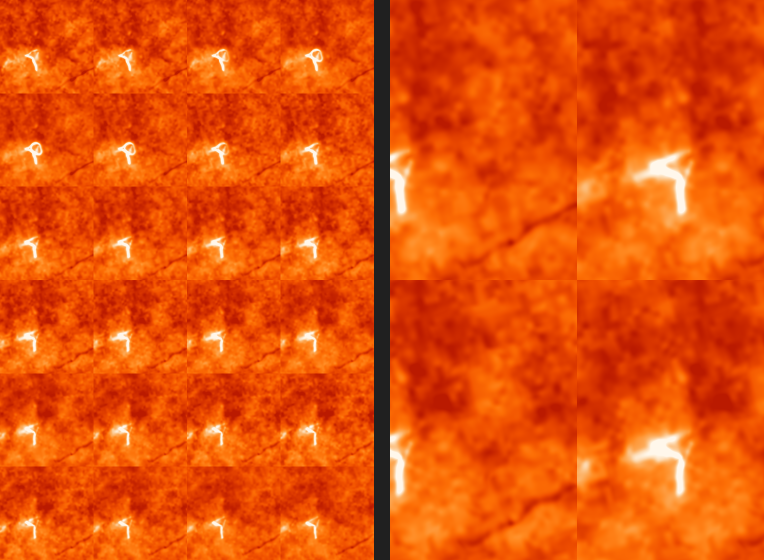
Left, the full canvas; right, a detail of the centre.
This pattern is drawn by a Shadertoy shader. Its source:

```glsl
// Grid of solar surface frames: mottled orange plasma with a slowly fading flare.
#define GRID vec2(4.0, 6.0)
#define GRAIN 9.0        // coarse mottles per tile
#define CONTRAST 5.2     // strength of the mottling
#define EVOLVE 0.07      // change of the plasma per frame
#define WARP 0.035       // wobble of all drawn shapes
#define QUIET 0.36       // level of the upper region
#define ACTIVE 1.5       // level of the lower region
#define CORE 0.014       // half width of the flare strands
#define FLARE 4.6        // brightness of the flare strands
#define LOOP_FRAME 4.0   // frame in which the loop peaks

const vec3 RAMP[8] = vec3[8](
    vec3(0.73, 0.10, 0.00), vec3(0.84, 0.20, 0.00),
    vec3(0.94, 0.31, 0.00), vec3(0.99, 0.43, 0.02),
    vec3(1.00, 0.54, 0.13), vec3(0.99, 0.67, 0.35),
    vec3(0.99, 0.84, 0.67), vec3(1.00, 0.97, 0.92));

float hash(vec3 p) {
    return fract(sin(dot(p, vec3(127.1, 311.7, 74.7))) * 43758.5);
}

float layer(vec3 i, vec2 f) {
    return mix(mix(hash(i), hash(i + vec3(1, 0, 0)), f.x),
               mix(hash(i + vec3(0, 1, 0)), hash(i + vec3(1, 1, 0)), f.x), f.y);
}

float noise(vec3 p) {
    vec3 i = floor(p), f = fract(p);
    f = f * f * (3.0 - 2.0 * f);
    return mix(layer(i, f.xy), layer(i + vec3(0, 0, 1), f.xy), f.z);
}

// Zero-centred mottling; finer octaves evolve faster
float mottle(vec2 p, float frame) {
    float sum = 0.0, amp = 0.4, freq = GRAIN, rate = EVOLVE;
    for (int k = 0; k < 3; k++) {
        sum += amp * (noise(vec3(p * freq + float(k) * 17.3, frame * rate)) - 0.5);
        p = mat2(0.8, 0.6, -0.6, 0.8) * p;
        amp *= 0.85;
        freq *= 2.0;
        rate *= 1.5;
    }
    return sum;
}

float segment(vec2 p, vec2 a, vec2 b) {
    vec2 ab = b - a;
    return length(p - a - ab * clamp(dot(p - a, ab) / dot(ab, ab), 0.0, 1.0));
}

float glow(float d, float width) {
    return exp(-d * d / (width * width));
}

// Heat level of one tile, p in 0..1
float heat(vec2 p, float frame) {
    float z = frame * EVOLVE;
    vec2 wobble = vec2(noise(vec3(p * 14.0, z)), noise(vec3(p * 14.0 + 40.0, z))) - 0.5;
    vec2 q = p + WARP * wobble;
    float grain = mottle(p + 0.02 * wobble, frame);

    // Quiet upper region, active lower region
    float level = mix(QUIET, ACTIVE, smoothstep(0.54, 0.28, q.y + 0.08 * (p.x - 0.4)));
    level += 0.35 * smoothstep(0.5, 0.8, q.x) * smoothstep(0.3, 0.6, q.y);
    level += CONTRAST * grain;

    // Bright plage reaching from the left edge to the flare
    float plage = glow(segment(q, vec2(0.0, 0.31), vec2(0.32, 0.41)), 0.075);
    level += plage * (1.1 + 3.0 * grain);
    level += 1.5 * glow(length(q - vec2(0.03, 0.33)), 0.055);
    level += 0.7 * glow(length(q - vec2(0.33, 0.24)), 0.16);

    // Dark filaments, faint ring and small bright points
    level -= 1.3 * glow(segment(q, vec2(0.60, 0.05), vec2(0.76, 0.14)), 0.016);
    level -= 1.4 * glow(segment(q, vec2(0.76, 0.14), vec2(1.0, 0.27)), 0.016);
    level -= 0.8 * glow(segment(q, vec2(0.58, 0.42), vec2(0.88, 0.33)), 0.025);
    level += 0.5 * glow(length(q - vec2(0.84, 0.68)) - 0.09, 0.02);
    level += 2.0 * glow(length(q - vec2(0.38, 0.65)), 0.023);
    level += 1.6 * glow(length((q - vec2(0.71, 0.70)) * vec2(1.0, 0.6)), 0.025);
    level += 1.2 * glow(length(q - vec2(0.51, 0.41)), 0.022);

    // Forked flare strands
    float strand = segment(q, vec2(0.38, 0.25), vec2(0.36, 0.36));
    strand = min(strand, segment(q, vec2(0.36, 0.36), vec2(0.27, 0.41)));
    float tip = min(segment(q, vec2(0.37, 0.33), vec2(0.42, 0.42)),
                    segment(q, vec2(0.28, 0.42), vec2(0.40, 0.46)));
    float age = (frame - LOOP_FRAME) / 8.0;
    float power = mix(0.68, 1.0, exp(-age * age));
    level += FLARE * power * glow(strand, CORE);
    level += 0.5 * FLARE * power * glow(tip, CORE);
    level += 1.1 * power * glow(min(strand, tip), 0.045);

    // Loop that opens in the early frames
    float phase = (frame - LOOP_FRAME) / 2.2;
    float ring = abs(length(q - vec2(0.39, 0.41)) - 0.058);
    return level + 0.8 * FLARE * exp(-phase * phase) * glow(ring, CORE);
}

vec3 plasmaColor(float level) {
    float t = clamp(level + 1.0, 0.0, 6.999);
    int k = int(t);
    return mix(RAMP[k], RAMP[k + 1], fract(t));
}

void mainImage(out vec4 fragColor, in vec2 fragCoord) {
    vec3 color = vec3(0.0);
    // Four samples smooth the tile borders and strands
    for (int s = 0; s < 4; s++) {
        vec2 offset = vec2(s & 1, s >> 1) * 0.5 - 0.25;
        vec2 grid = (fragCoord + offset) / iResolution.xy * GRID;
        vec2 tile = floor(grid);
        float frame = (GRID.y - 1.0 - tile.y) * GRID.x + tile.x;
        color += plasmaColor(heat(fract(grid), frame));
    }
    fragColor = vec4(color / 4.0, 1.0);
}
```
